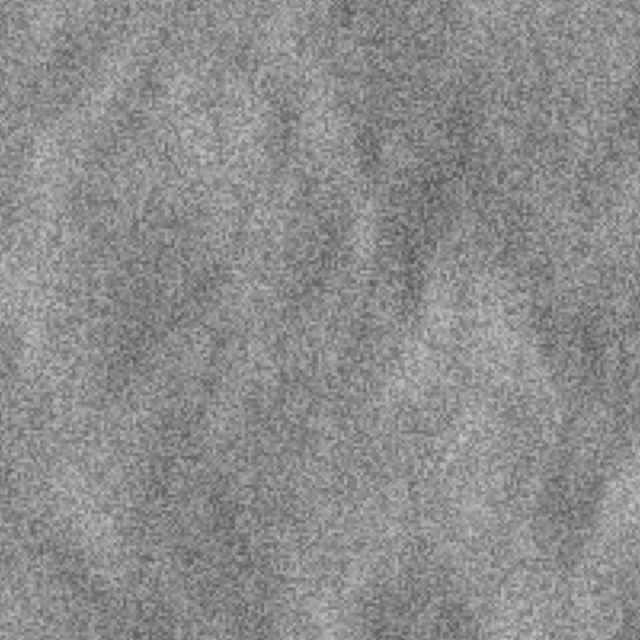
Write a WebGL 1 fragment shader that draws this texture.

```glsl
precision highp float;
uniform vec2 u_resolution;

const float BASE_GRAY = 0.557;
const float GRAIN_CELLS = 200.0;

float hash(vec2 p) {
  vec3 q = fract(vec3(p.xyx) * 0.1031);
  q += dot(q, q.yzx + 33.33);
  return fract((q.x + q.y) * q.z);
}

// Two averaged hashes give a bell-shaped spread of tones.
float softHash(vec2 cell) {
  return 0.5 * (hash(cell) + hash(cell + 317.0));
}

// Smooth value noise, centred on zero.
float noise(vec2 p) {
  vec2 cell = floor(p);
  vec2 f = fract(p);
  vec2 w = f * f * (3.0 - 2.0 * f);
  float low = mix(hash(cell), hash(cell + vec2(1.0, 0.0)), w.x);
  float high = mix(hash(cell + vec2(0.0, 1.0)), hash(cell + 1.0), w.x);
  return mix(low, high, w.y) - 0.5;
}

float grain(vec2 p) {
  vec2 cell = floor(p);
  vec2 f = fract(p);
  vec2 w = f * f * (3.0 - 2.0 * f);
  float low = mix(softHash(cell), softHash(cell + vec2(1.0, 0.0)), w.x);
  float high = mix(softHash(cell + vec2(0.0, 1.0)), softHash(cell + 1.0), w.x);
  return mix(low, high, w.y) - 0.5;
}

// Long patches leaning by slant, stretched by the ratio of the frequencies.
float streaks(vec2 p, float slant, vec2 frequency, float seed) {
  vec2 sheared = vec2(p.x - slant * p.y, p.y);
  return noise(sheared * frequency + seed);
}

void main() {
  vec2 uv = gl_FragCoord.xy / u_resolution;

  // Bend the fibres so that their direction drifts over the surface.
  vec2 bent = uv;
  bent.x += 0.16 * noise(uv * vec2(2.5, 3.0) + 41.0);
  bent.x += 0.04 * noise(uv * vec2(7.0, 6.0) + 73.0);

  // Broad crossing streaks, fine fibres and soft clouds.
  float tone = BASE_GRAY;
  tone += 0.09 * streaks(bent, -0.35, vec2(14.0, 4.0), 11.0);
  tone += 0.09 * streaks(bent, 0.45, vec2(17.0, 4.5), 57.0);
  tone += 0.06 * streaks(bent, 0.15, vec2(42.0, 9.0), 131.0);
  tone += 0.06 * noise(uv * vec2(6.0, 5.0) + 211.0);

  // Fine grain over everything.
  tone += 0.33 * grain(uv * GRAIN_CELLS);

  gl_FragColor = vec4(vec3(tone), 1.0);
}
```
